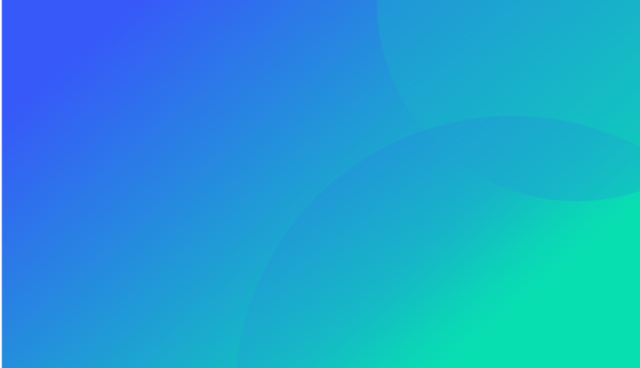
This background is drawn by a Shadertoy shader. Its source:

```glsl
// Diagonal blue to green gradient with two large translucent discs.

// Soft-edged disc coverage, from 0 outside to 1 inside.
float disc(vec2 p, vec2 centre, float radius) {
    float edge = 1.0 / iResolution.y;
    return 1.0 - smoothstep(-edge, edge, length(p - centre) - radius);
}

void mainImage(out vec4 fragColor, in vec2 fragCoord) {
    // Canvas units: height 1, width 1.74
    vec2 p = fragCoord / iResolution.xy * vec2(1.74, 1.0);

    // Position along the diagonal, flat at both corners
    float blend = clamp((0.86 * p.x + 1.0 - p.y - 0.321) / 1.738, 0.0, 1.0);

    // Upper disc evens the gradient towards teal
    float upperDisc = disc(p, vec2(1.569, 0.998), 0.545);
    blend = mix(blend, 0.66, 0.36 * upperDisc);

    // Lower disc pulls back towards blue, fading out in the green corner
    float lowerDisc = disc(p, vec2(1.393, -0.068), 0.753);
    float shade = mix(0.06, 0.10, smoothstep(0.65, 1.35, p.x));
    blend -= lowerDisc * shade * (1.0 - smoothstep(0.75, 0.95, blend));

    vec3 blue = vec3(0.215, 0.35, 0.975);
    vec3 green = vec3(0.03, 0.875, 0.695);
    vec3 colour = mix(blue, green, blend);

    // Thin pale strip on the left border
    colour = mix(vec3(1.0), colour, smoothstep(0.002, 0.008, p.x));

    fragColor = vec4(colour, 1.0);
}
```
